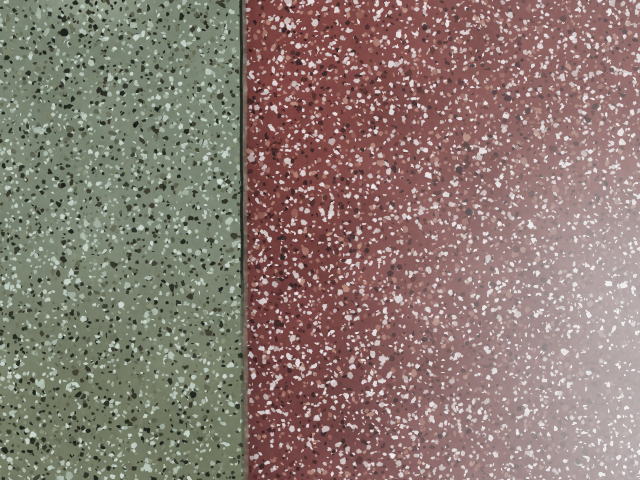
A Shadertoy shader for this texture:

```glsl
// Terrazzo floor: a green slab and a red slab with stone chips, split by a worn seam.

const float TAU = 6.2831853;

vec3 hash3(vec2 p, float seed) {
    vec3 q = fract(vec3(p.xyx + seed * 7.13) * vec3(0.1031, 0.1030, 0.0973));
    q += dot(q, q.yxz + 33.33);
    return fract((q.xxy + q.yzz) * q.zyx);
}

float valueNoise(vec2 p) {
    vec2 cell = floor(p), f = fract(p);
    f = f * f * (3.0 - 2.0 * f);
    float low = mix(hash3(cell, 1.0).x, hash3(cell + vec2(1, 0), 1.0).x, f.x);
    float high = mix(hash3(cell + vec2(0, 1), 1.0).x, hash3(cell + vec2(1, 1), 1.0).x, f.x);
    return mix(low, high, f.y);
}

float fbm(vec2 p) {
    float sum = 0.0, weight = 0.5;
    for (int i = 0; i < 4; i++) {
        sum += weight * valueNoise(p);
        p = p * 2.03 + 17.3;
        weight *= 0.5;
    }
    return sum;
}

mat2 rotation(float angle) {
    float c = cos(angle), s = sin(angle);
    return mat2(c, s, -s, c);
}

// Signed distance to an irregular convex stone with five cut sides.
float stoneDistance(vec2 q, vec2 cell, float seed, float radius) {
    vec3 form = hash3(cell, seed + 2.0);
    q = rotation(form.x * TAU) * q;
    q.y *= 1.0 + 1.1 * form.y * form.y;
    float d = length(q) - radius * 1.12;
    for (int i = 0; i < 5; i++) {
        vec3 cut = hash3(cell, seed + 3.0 + float(i));
        float angle = TAU * (float(i) + 0.6 * cut.x) / 5.0;
        d = max(d, dot(q, vec2(cos(angle), sin(angle))) - radius * (0.6 + 0.55 * cut.y));
    }
    return d;
}

// Returns coverage, kind and shade of the nearest stone in one scattered layer.
vec3 chipLayer(vec2 p, float scale, float density, float seed, float pixel) {
    vec2 g = rotation(seed * 0.63) * p * scale + seed * 11.0 + 90.0;
    vec2 home = floor(g);
    float nearest = 1.0;
    vec2 look = vec2(0.0);
    for (int y = -1; y <= 1; y++) {
        for (int x = -1; x <= 1; x++) {
            vec2 cell = home + vec2(x, y);
            vec3 place = hash3(cell, seed);
            if (place.z > density) continue;
            vec3 trait = hash3(cell, seed + 1.0);
            vec2 center = cell + 0.1 + 0.8 * place.xy;
            float d = stoneDistance(g - center, cell, seed, mix(0.17, 0.38, trait.z));
            if (d < nearest) {
                nearest = d;
                look = trait.xy;
            }
        }
    }
    float edge = pixel * scale * 0.8;
    return vec3(1.0 - smoothstep(-edge, edge, nearest), look);
}

vec3 greenChip(float kind, float shade) {
    if (kind < 0.42) return mix(vec3(0.62, 0.68, 0.62), vec3(0.82, 0.87, 0.84), shade);
    if (kind < 0.72) return mix(vec3(0.08, 0.10, 0.08), vec3(0.25, 0.25, 0.19), shade);
    return mix(vec3(0.34, 0.36, 0.28), vec3(0.56, 0.59, 0.50), shade);
}

vec3 redChip(float kind, float shade) {
    if (kind < 0.54) return mix(vec3(0.76, 0.70, 0.69), vec3(0.93, 0.92, 0.93), shade);
    if (kind < 0.77) return mix(vec3(0.57, 0.36, 0.33), vec3(0.75, 0.58, 0.51), shade);
    return mix(vec3(0.18, 0.13, 0.14), vec3(0.36, 0.19, 0.18), shade);
}

vec3 greenBase(vec2 uv, float mottling) {
    vec3 c = mix(vec3(0.455, 0.485, 0.395), vec3(0.48, 0.525, 0.455), smoothstep(0.1, 0.6, uv.y));
    float bare = smoothstep(0.13, 0.0, length((uv - vec2(0.15, 1.0)) * vec2(1.0, 1.3)));
    return c + 0.10 * bare + 0.08 * (mottling - 0.47);
}

vec3 redBase(vec2 uv, float mottling) {
    vec3 c = mix(vec3(0.45, 0.26, 0.26), vec3(0.48, 0.26, 0.25), smoothstep(0.0, 0.7, uv.y));
    return c * (0.88 + 0.25 * mottling);
}

// Milky reflection growing to the lower right; pale stones turn nearly white.
vec3 addGlare(vec3 color, vec2 uv, float mottling) {
    float amount = 0.85 * smoothstep(0.42, 1.05, uv.x + 0.05 * (mottling - 0.47));
    amount *= 1.0 - 0.6 * smoothstep(0.35, 0.9, uv.y);
    float pale = smoothstep(0.58, 0.78, color.g);
    return mix(color, mix(vec3(0.77, 0.755, 0.76), vec3(0.95), pale), amount);
}

void mainImage(out vec4 fragColor, in vec2 fragCoord) {
    vec2 uv = fragCoord / iResolution.xy;
    vec2 p = fragCoord / iResolution.y;
    float pixel = 1.0 / iResolution.y;
    float seamX = 0.509 - 0.004 * uv.y + 0.003 * (fbm(vec2(uv.y * 18.0, 4.0)) - 0.5);
    float side = p.x - seamX;
    float red = smoothstep(-pixel, pixel, side);
    float mottling = fbm(p * 9.0);

    // Slabs and four layers of stones, fine to coarse
    vec3 color = mix(greenBase(uv, mottling), redBase(uv, mottling), red);
    for (int i = 0; i < 4; i++) {
        float level = float(i);
        vec3 chip = chipLayer(p, 80.0 - 12.0 * level, 0.60 - 0.08 * level, 3.0 + 9.0 * level, pixel);
        vec3 stone = mix(greenChip(chip.y, chip.z), redChip(chip.y, chip.z), red);
        color = mix(color, stone, chip.x * 0.93);
    }
    color = addGlare(color, uv, mottling);
    color += 0.05 * (fbm(p * 120.0) - 0.47);

    // Seam: soft shade, pale chipped mortar, dark groove fading downwards
    color *= 1.0 - 0.18 * red * exp(-max(side, 0.0) * 32.0);
    float wear = fbm(vec2(p.x * 60.0, p.y * 40.0));
    float mortar = 1.0 - smoothstep(0.003, 0.006 + 0.004 * wear, abs(side - 0.003));
    color = mix(color, vec3(0.47, 0.43, 0.37) * (0.6 + 0.8 * wear), 0.8 * mortar);
    float groove = 1.0 - smoothstep(0.0015, 0.0045, abs(side + 0.003));
    color = mix(color, vec3(0.10, 0.13, 0.11), groove * mix(0.25, 0.9, smoothstep(0.32, 0.48, uv.y)));

    fragColor = vec4(clamp(color, 0.0, 1.0), 1.0);
}
```
